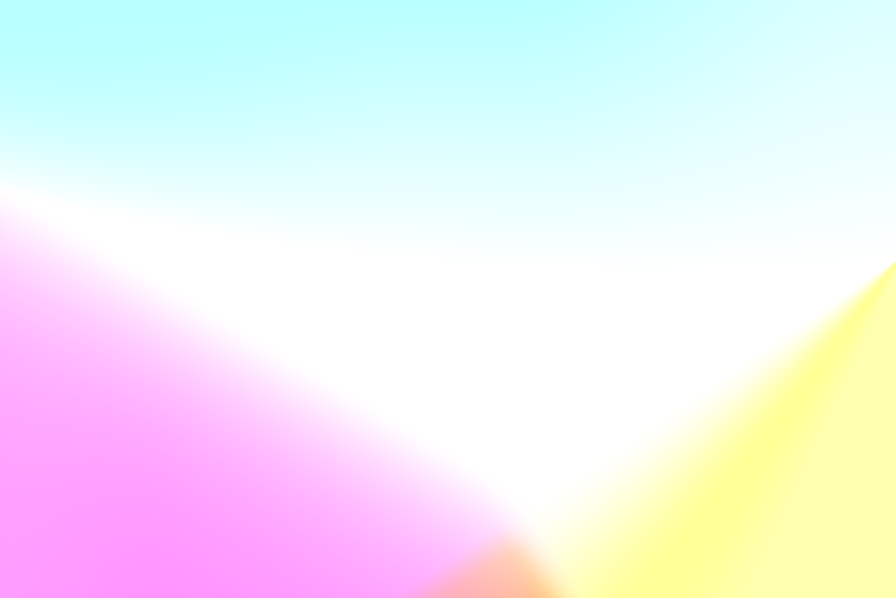
This background is drawn by a Shadertoy shader. Its source:

```glsl
// Cyan veil hanging from the top, with a curved lower rim
float cyanVeil(vec2 uv) {
    float rim = 0.32 + 0.36 * uv.x - 0.24 * uv.x * uv.x;
    float falloff = mix(2.2, 1.1, smoothstep(0.0, 0.5, uv.x));
    float depth = 1.0 - pow(clamp(uv.y / rim, 0.0, 1.0), falloff);
    return 0.28 * depth * (1.0 - 0.5 * smoothstep(0.55, 1.0, uv.x));
}

// Magenta slope rising to the left, cut off by a short steep side
float magentaSlope(vec2 p) {
    float inside = max((p.y - 0.336 - 0.59 * p.x) * 0.861 + 0.025, 0.0);
    float softened = inside * inside / (inside + 0.03);
    float strength = mix(0.40, 0.45, smoothstep(0.0, 0.3, p.x));
    float side = p.x - 0.879 - 0.54 * (p.y - 0.855);
    return strength * (1.0 - exp(-softened / 0.155))
        * (1.0 - smoothstep(-0.07, 0.03, side));
}

// Yellow fan opening from a pivot on the right border
float yellowFan(vec2 p) {
    vec2 arm = vec2(1.51 - p.x, p.y - 0.427);
    float angle = atan(arm.y, arm.x);
    float strength = mix(0.42, 0.31, smoothstep(0.92, 1.2, angle));
    return strength * smoothstep(0.57, 0.95, angle);
}

void mainImage(out vec4 fragColor, in vec2 fragCoord) {
    // Both coordinate sets run downward from the top left
    vec2 uv = fragCoord / iResolution.xy;
    uv.y = 1.0 - uv.y;
    vec2 p = uv * vec2(1.5, 1.0);

    float magenta = magentaSlope(p);
    float yellow = yellowFan(p);

    // Warm wedge where the two lower colours cross
    float crossing = (p.y - 0.427 - 0.679 * (1.51 - p.x)) * 0.827;
    yellow += 0.22 * smoothstep(-0.01, 0.05, crossing)
        * smoothstep(0.0, 0.2, magenta);

    // Each layer absorbs one channel of white light
    vec3 absorbed = vec3(cyanVeil(uv), magenta, yellow);
    fragColor = vec4(1.0 - absorbed, 1.0);
}
```
